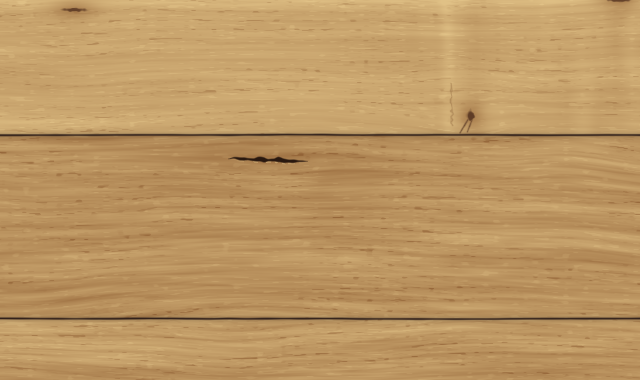
Give the GLSL for this texture, as a Shadertoy shader.

```glsl
#define PLANK_PITCH 0.484
#define SEAM_OFFSET 0.161
#define SEAM_HALF_WIDTH 0.0021
#define RING_COUNT 34.0
#define GRAIN_CONTRAST 0.50
#define PORE_STRENGTH 0.36
#define CRACK_CENTER vec2(0.705, 0.580)
#define KNOT_CENTER vec2(1.238, 0.696)

const vec3 DARK_WOOD = vec3(0.61, 0.43, 0.25);
const vec3 PALE_WOOD = vec3(0.845, 0.715, 0.49);
const vec3 BARK = vec3(0.32, 0.19, 0.12);
const vec3 GAP = vec3(0.16, 0.10, 0.09);

float hash(vec2 p) {
    vec3 q = fract(p.xyx * vec3(0.1031, 0.1030, 0.0973));
    q += dot(q, q.yzx + 33.33);
    return fract((q.x + q.y) * q.z);
}

float noise(vec2 p) {
    vec2 i = floor(p), f = fract(p);
    f = f * f * (3.0 - 2.0 * f);
    return mix(mix(hash(i), hash(i + vec2(1, 0)), f.x),
               mix(hash(i + vec2(0, 1)), hash(i + vec2(1, 1)), f.x), f.y);
}

float fbm(vec2 p) {
    float sum = 0.0, amp = 0.5;
    for (int i = 0; i < 4; i++) {
        sum += amp * noise(p);
        p = p * 2.03 + 17.3;
        amp *= 0.5;
    }
    return sum / 0.9375;
}

float segmentDistance(vec2 p, vec2 a, vec2 b) {
    vec2 ab = b - a;
    return length(p - a - ab * clamp(dot(p - a, ab) / dot(ab, ab), 0.0, 1.0));
}

// Grain shift that parts the fibres above and below a defect
float bend(vec2 d, float amount, vec2 reach) {
    vec2 r = d / reach;
    return amount * d.y / (abs(d.y) + 0.04) * exp(-dot(r, r));
}

// Soft filled shape from a signed distance
float fill(float d, float soft) {
    return 1.0 - smoothstep(-soft, soft, d);
}

void mainImage(out vec4 fragColor, in vec2 fragCoord) {
    vec2 p = fragCoord / iResolution.y;
    float px = 1.0 / iResolution.y;

    // Plank layout
    float row = (p.y - SEAM_OFFSET) / PLANK_PITCH;
    float plank = floor(row) + 1.0;
    float top = step(1.5, plank);
    float middle = step(0.5, plank) * (1.0 - top);
    vec2 crack = p - CRACK_CENTER;
    vec2 knot = p - KNOT_CENTER;

    // Fibre coordinates
    vec2 g = p + vec2(plank * 7.3, plank * 3.1);
    g.y -= middle * bend(crack, 0.028, vec2(0.24, 0.13));
    g.y -= top * bend(knot, 0.026, vec2(0.16, 0.16));
    g.y += 0.055 * (noise(g * vec2(1.5, 2.2)) - 0.5);
    g.y += 0.012 * (noise(g * vec2(5.0, 9.0)) - 0.5);

    // Broad streaks, growth rings and fine fibres
    float broad = fbm(g * vec2(1.3, 15.0)) - 0.5;
    float streak = fbm(g * vec2(2.8, 65.0) + 5.0) - 0.5;
    float fibre = noise(g * vec2(14.0, 260.0)) - 0.5;
    float ringPos = g.y * RING_COUNT + 1.6 * noise(g * vec2(1.6, 9.0));
    float ring = abs(fract(ringPos) - 0.5) * 2.0;
    float ringLine = smoothstep(0.55, 1.0, ring);

    float tone = mix(0.62, 0.57, middle);
    tone = mix(tone, 0.77, top);
    float contrast = GRAIN_CONTRAST * mix(1.0, 0.5, top);
    tone += contrast * (0.9 * broad + 1.1 * streak + 0.32 * fibre);
    tone -= ringLine * mix(0.12, 0.07, top);

    // Short open pores, densest along the rings
    float poreNoise = noise(g * vec2(55.0, 290.0) + 41.0);
    float poreMask = smoothstep(0.64, 0.86, poreNoise) * (0.25 + 0.75 * ringLine);
    float patches = smoothstep(0.2, 0.7, noise(g * vec2(5.0, 24.0) + 9.0));
    tone -= PORE_STRENGTH * poreMask * patches;
    float fleck = smoothstep(0.76, 0.92, noise(g * vec2(38.0, 220.0) + 83.0));
    tone += 0.13 * fleck;

    // Cross bands and pale edges on the upper plank
    float wave = p.x + 0.02 * noise(p * vec2(3.0, 8.0));
    float cross = noise(vec2(wave * 22.0, p.y * 2.0)) - 0.5;
    tone += top * 0.22 * cross * smoothstep(0.95, 1.25, p.x);
    tone += top * 0.16 * exp(-pow((wave - 1.19) / 0.018, 2.0));
    tone -= top * 0.16 * exp(-pow((wave - 1.265) / 0.035, 2.0));
    tone += top * 0.22 * smoothstep(0.965, 1.0, p.y);
    tone += top * 0.14 * fill(length((p - vec2(0.05, 0.67)) / vec2(0.4, 0.035)) - 0.6, 0.4);

    // Brown stain around the crack, pale swirl beneath it
    vec2 stain = (crack - vec2(0.06, 0.015)) / vec2(0.48, 0.05);
    tone -= middle * 0.25 * exp(-dot(stain, stain));
    vec2 swirl = (crack - vec2(0.05, -0.055)) / vec2(0.08, 0.025);
    tone += middle * 0.20 * exp(-dot(swirl, swirl));

    vec3 color = mix(DARK_WOOD, PALE_WOOD, clamp(tone, -0.35, 1.15));

    // Tapered crack with a pale splintered lower lip
    float along = crack.x / 0.105;
    float taper = max(1.0 - along * along, 0.0);
    float jag = 0.005 * (noise(vec2(p.x * 60.0, 2.0)) - 0.5) - 0.004 * along;
    float depth = 0.0055 * taper * (0.45 + noise(vec2(p.x * 75.0, 8.0)));
    float inside = step(abs(along), 1.0);
    float lip = fill(abs(crack.y - jag + depth + 0.002) - 0.001, px + 0.001);
    color = mix(color, PALE_WOOD, inside * lip * taper * step(0.5, noise(p * 110.0)));
    color = mix(color, BARK * 0.5, inside * fill(abs(crack.y - jag) - depth, px));

    // Knot with splits running to the plank edge
    float rough = 0.007 * (noise(p * 130.0) - 0.5);
    float halo = exp(-dot(knot, knot) / 0.0009);
    color = mix(color, DARK_WOOD, 0.65 * halo);
    float core = length(knot * vec2(1.0, 0.75)) - 0.009 + rough;
    float split = segmentDistance(knot, vec2(-0.027, -0.045), vec2(0.0)) - 0.0012;
    split = min(split, segmentDistance(knot, vec2(-0.008, -0.043), vec2(0.007, -0.004)) - 0.001);
    color = mix(color, BARK, 0.85 * top * fill(min(core, split + 0.2 * rough), px + 0.001));
    float check = segmentDistance(p + vec2(rough, 0.0), vec2(1.19, 0.67), vec2(1.187, 0.78));
    color = mix(color, DARK_WOOD * 0.9, 0.6 * fill(check - 0.001, px + 0.001));

    // Bark marks by the upper border
    for (int i = 0; i < 2; i++) {
        float side = float(i);
        vec2 d = p - mix(vec2(0.195, 0.974), vec2(1.63, 1.0), side);
        float mark = length(d / vec2(0.036, 0.006)) - 0.75 + 90.0 * rough * 0.6;
        color = mix(color, DARK_WOOD, 0.6 * exp(-dot(d / vec2(0.06, 0.025), d / vec2(0.06, 0.025))));
        color = mix(color, BARK, 0.8 * fill(mark, 0.35));
    }

    // Plank seams with uneven width and a soft shadow
    float seam = (row - floor(row + 0.5)) * PLANK_PITCH;
    seam += 0.0015 * (noise(vec2(p.x * 5.0, floor(row + 0.5))) - 0.5);
    float gapWidth = SEAM_HALF_WIDTH * (0.75 + 0.5 * noise(vec2(p.x * 20.0, plank)));
    color *= 1.0 - 0.25 * exp(-abs(seam) / 0.005);
    color = mix(color, GAP, 0.92 * fill(abs(seam) - gapWidth, px));

    fragColor = vec4(clamp(color, 0.0, 1.0), 1.0);
}
```
